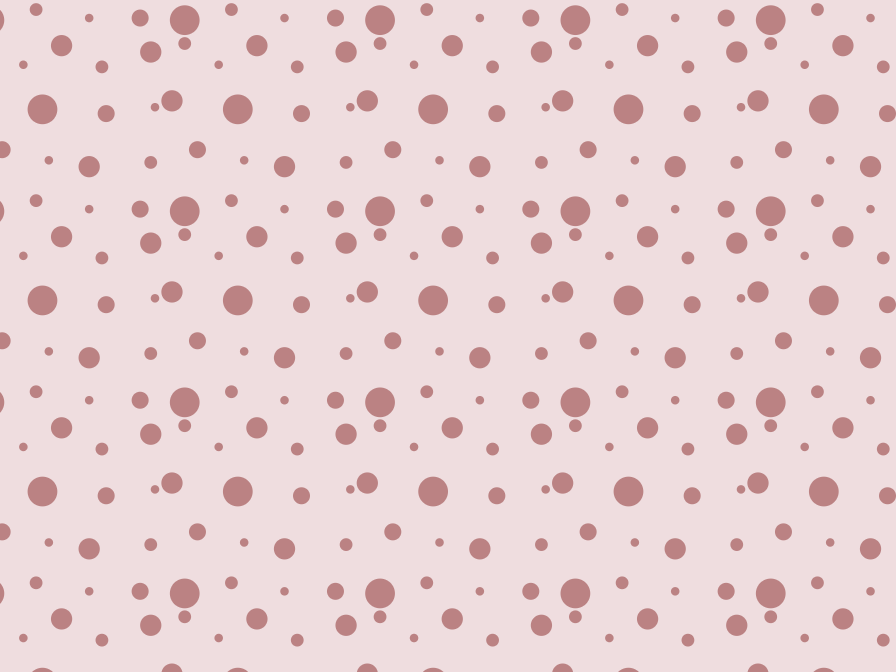
Give the GLSL for this pattern, as a Shadertoy shader.

```glsl
// Seamless wallpaper of dusty rose bubbles in five sizes on pale pink.

const float CANVAS_HEIGHT = 316.5;      // canvas height in pattern units
const vec2 TILE = vec2(92.0, 90.0);     // size of one repeat
const vec3 PALE_PINK = vec3(0.937, 0.867, 0.873);
const vec3 DUSTY_ROSE = vec3(0.733, 0.510, 0.515);

// Bubble centres within a repeat, ordered from largest to smallest
const int BUBBLE_COUNT = 17;
const vec2 CENTRES[BUBBLE_COUNT] = vec2[BUBBLE_COUNT](
    vec2(87, 37), vec2(20, 85),
    vec2(71, 22), vec2(29, 25), vec2(81, 89), vec2(42, 58),
    vec2(66, 38), vec2(1, 66), vec2(50, 83),
    vec2(87, 26), vec2(48, 15), vec2(17, 42), vec2(71, 60),
    vec2(11, 16), vec2(73, 86), vec2(23, 61), vec2(42, 38)
);

// Radius of each size group
float bubbleRadius(int index) {
    return index < 2 ? 7.0 : index < 6 ? 5.0 : index < 9 ? 4.0 : index < 13 ? 3.0 : 2.0;
}

// Signed distance to the nearest repeat of a circle
float repeatedCircle(vec2 p, vec2 centre, float radius, vec2 tile) {
    vec2 offset = p - centre;
    offset -= tile * floor(offset / tile + 0.5);
    return length(offset) - radius;
}

// Signed distance to the whole bubble field
float bubbleField(vec2 p, vec2 tile) {
    float nearest = tile.x;
    for (int i = 0; i < BUBBLE_COUNT; i++) {
        nearest = min(nearest, repeatedCircle(p, CENTRES[i], bubbleRadius(i), tile));
    }
    return nearest;
}

// Antialiased fill from a signed distance
float coverage(float signedDistance, float pixelSize) {
    return clamp(0.5 - signedDistance / pixelSize, 0.0, 1.0);
}

void mainImage(out vec4 fragColor, in vec2 fragCoord) {
    float pixelSize = CANVAS_HEIGHT / iResolution.y;
    vec2 p = fragCoord * pixelSize;
    float bubbles = coverage(bubbleField(p, TILE), pixelSize);
    fragColor = vec4(mix(PALE_PINK, DUSTY_ROSE, bubbles), 1.0);
}
```
